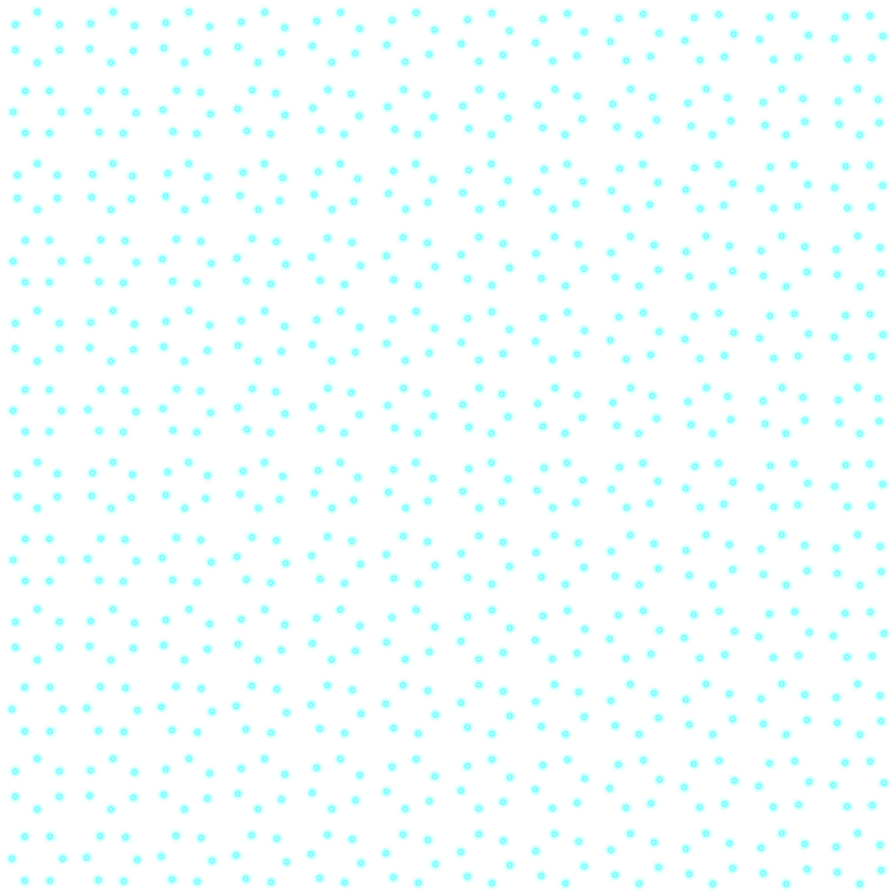
This pattern is drawn by a Shadertoy shader. Its source:

```glsl
const float TAU = 6.2831853;
const float GRID = 12.0;

// Distance to the nearest of six points spaced evenly on a circle
float hexRingDistance(vec2 p, float radius, float rotation) {
    float sector = TAU / 6.0;
    float angle = atan(p.y, p.x) - rotation;
    angle -= sector * round(angle / sector);
    return length(length(p) * vec2(cos(angle), sin(angle)) - vec2(radius, 0.0));
}

// Soft halo with a pale core
float glowDot(float d) {
    float halo = 0.72 * exp(-410.0 * d * d);
    float core = 1.0 - smoothstep(0.006, 0.026, d);
    return halo * (1.0 - 0.8 * core);
}

void mainImage(out vec4 fragColor, in vec2 fragCoord) {
    vec2 grid = fragCoord / iResolution.xy * GRID;
    vec2 cell = floor(grid);
    vec2 p = fract(grid) - 0.5;

    // Cells advance one full turn in reading order from the top left
    float turn = (cell.x + GRID * (GRID - 1.0 - cell.y)) / (GRID * GRID);

    // The ring pulses twice, then holds its widest size
    float pulse = turn < 2.0 / 3.0 ? cos(3.0 * TAU * turn) : 1.0;
    float radius = 0.324 + 0.0155 * pulse;

    float glow = glowDot(hexRingDistance(p, radius, TAU * (0.25 - turn)));
    fragColor = vec4(mix(vec3(1.0), vec3(0.0, 1.0, 1.0), glow), 1.0);
}
```
